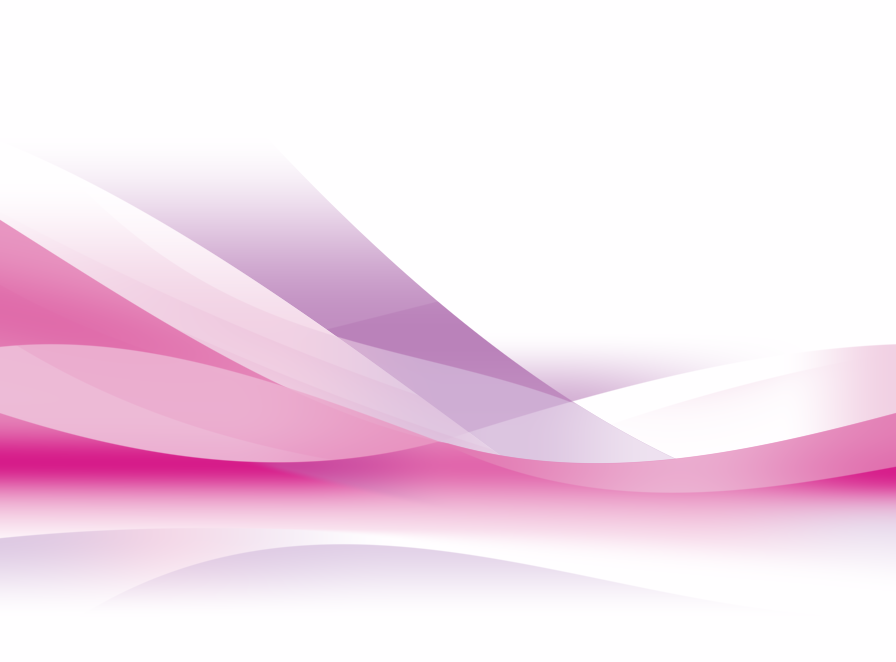
Reproduce this background procedurally as a Shadertoy shader.

```glsl
const vec3 WHITE = vec3(1.0, 0.995, 1.0);
const vec3 PURPLE = vec3(0.73, 0.51, 0.73);
const vec3 LAVENDER = vec3(0.84, 0.75, 0.87);
const vec3 BLUSH = vec3(0.94, 0.80, 0.88);
const vec3 PINK = vec3(0.91, 0.59, 0.76);
const vec3 ROSE = vec3(0.87, 0.39, 0.65);
const vec3 MAGENTA = vec3(0.84, 0.11, 0.54);

// Cubic through four evenly spaced heights, for t from 0 to 1
float cubic(float t, vec4 h) {
    float s = 3.0 * t;
    float d1 = h.y - h.x;
    float d2 = h.z - 2.0 * h.y + h.x;
    float d3 = h.w - 3.0 * h.z + 3.0 * h.y - h.x;
    return h.x + s * (d1 + (s - 1.0) * (0.5 * d2 + (s - 2.0) * d3 / 6.0));
}

float span(float x, float start, float end, vec4 h) {
    return cubic((x - start) / (end - start), h);
}

// Two cubics joined at the centre
float wave(float x, vec4 left, vec4 right) {
    return x < 0.5 ? cubic(2.0 * x, left) : cubic(2.0 * x - 1.0, right);
}

float below(float depth, float edge, float softness) {
    return smoothstep(-softness, softness, depth - edge);
}

float bump(float value, float centre, float width) {
    float d = (value - centre) / width;
    return exp(-d * d);
}

// Violet sheet with a pale veil folded across it
vec3 paintSheets(vec3 color, float x, float y, float sweep, float px) {
    float outer = below(y, span(x, 0.3125, 0.768, vec4(0.229, 0.427, 0.586, 0.702)), px);
    float inner = below(y, span(x, 0.065, 0.508, vec4(0.252, 0.362, 0.494, 0.638)), px);
    float veil = below(y, span(x, 0.078, 0.638, vec4(0.265, 0.4515, 0.536, 0.608)), px);
    float seam = below(y, 0.489 - 0.34 * (x - 0.39), px);

    float density = smoothstep(0.20, 0.50, y) * (1.0 - 0.3 * smoothstep(0.52, 0.66, y));
    density *= mix(0.9, 1.0, seam);
    color = mix(color, PURPLE, outer * (1.0 - inner) * density);

    float pale = smoothstep(0.27, 0.52, y);
    color = mix(color, mix(WHITE, BLUSH, 0.7), outer * inner * pale);
    color = mix(color, mix(BLUSH, LAVENDER, smoothstep(0.3, 0.5, x)),
                veil * outer * 0.65 * pale);

    // Faint inner folds
    for (int i = 0; i < 3; i++) {
        float k = float(i);
        float fold = 0.32 + 0.045 * k + 0.72 * x - 0.27 * x * x;
        float fade = exp(-max(y - fold, 0.0) * 22.0);
        color = mix(color, mix(PINK, PURPLE, x), 0.13 * below(y, fold, px) * fade * outer * inner * pale);
    }
    float light = below(y, sweep, px) * smoothstep(0.48, 0.55, x);
    return mix(color, WHITE, outer * light * mix(0.2, 0.6, smoothstep(0.58, 0.73, x)));
}

// Bright gap under the right sweep
vec3 paintRightGlow(vec3 color, float x, float y, float sweep, float px) {
    float under = below(y, sweep, px);
    float haze = smoothstep(0.50, 0.62, y) * (1.0 - smoothstep(0.62, 0.92, x));
    color = mix(color, PURPLE, 0.65 * haze * (1.0 - under));
    color = mix(color, BLUSH, under * smoothstep(0.87, 1.0, x) * 0.9);
    float ribbon = 0.62 - 0.42 * (x - 0.73) + 0.35 * (x - 0.73) * (x - 0.73);
    float wisp = below(y, ribbon, px) * exp(-max(y - ribbon, 0.0) * 35.0);
    return mix(color, BLUSH, 0.3 * wisp * under * bump(x, 0.82, 0.10));
}

// Pink body whose magenta core fades into white
vec3 pinkBody(float x, float y, float px) {
    float upper = bump(y, 0.47 + 0.3 * x, 0.07) * (1.0 - smoothstep(0.05, 0.5, x));
    vec3 color = mix(PINK, ROSE, 0.8 * upper);
    float fold = cubic(2.0 * x, vec4(0.43, 0.53, 0.60, 0.68));
    color = mix(color, ROSE, 0.2 * below(y, fold, px) * (1.0 - smoothstep(0.1, 0.45, x)));
    float strength = 1.0 - 0.6 * smoothstep(0.32, 0.5, x) * (1.0 - smoothstep(0.78, 1.0, x));
    color = mix(color, MAGENTA, strength * bump(y, 0.698 + 0.015 * x, 0.045));
    color = mix(color, LAVENDER, smoothstep(0.75, 1.0, x) * smoothstep(0.73, 0.81, y));
    return mix(color, WHITE, smoothstep(0.70, 0.84 + 0.065 * x * x, y));
}

// Lavender reflections along the bottom
vec3 paintReflections(vec3 color, float x, float y, float px) {
    float fade = 1.0 - smoothstep(0.81, 0.935, y);
    float rim = below(y, cubic(x, vec4(0.813, 0.800, 0.835, 0.89)), px + 0.04 * smoothstep(0.3, 0.8, x));
    vec3 tint = mix(LAVENDER, BLUSH, bump(x, 0.2, 0.12));
    float amount = 0.85 * fade * (1.0 - smoothstep(0.12, 0.45, x));
    color = mix(color, mix(WHITE, tint, amount), rim);
    float arc = below(y, span(x, 0.143, 1.0, vec4(0.891, 0.824, 0.887, 0.931)), px);
    return mix(color, LAVENDER, 0.75 * arc * fade);
}

void mainImage(out vec4 fragColor, in vec2 fragCoord) {
    vec2 uv = fragCoord / iResolution.xy;
    float x = uv.x;
    float y = 1.0 - uv.y; // depth from the top edge
    float px = 0.9 / iResolution.y;

    float sweep = wave(x, vec4(0.624, 0.681, 0.698, 0.663), vec4(0.663, 0.596, 0.545, 0.520));
    float crest = wave(x, vec4(0.332, 0.473, 0.594, 0.670), vec4(0.670, 0.700, 0.677, 0.624));
    float ridge = cubic(2.0 * x, vec4(0.524, 0.533, 0.591, 0.672));
    float trough = span(x, 0.495, 1.0, vec4(0.670, 0.737, 0.739, 0.705));

    vec3 color = paintRightGlow(WHITE, x, y, sweep, px);
    color = paintSheets(color, x, y, sweep, px);
    float body = below(y, crest, px);
    color = mix(color, pinkBody(x, y, px), body);

    // Dusky wedge under the left sweep
    float wedge = below(y, sweep, px) * (1.0 - below(y, 0.698 + 0.31 * (x - 0.273), 0.006));
    color = mix(color, PURPLE, 0.4 * wedge * body * smoothstep(0.26, 0.32, x) * (1.0 - smoothstep(0.36, 0.52, x)));

    // Translucent front ribbons
    float leftRibbon = below(y, ridge, px) * (1.0 - below(y, sweep, px)) * step(x, 0.5);
    float shine = below(y, cubic(2.0 * x, vec4(0.506, 0.62, 0.685, 0.72)), px);
    vec3 leftTint = mix(mix(PINK, BLUSH, 0.55 + 0.25 * shine), PINK, smoothstep(0.25, 0.5, x));
    color = mix(color, leftTint, 0.88 * leftRibbon);
    float rightRibbon = body * (1.0 - below(y, trough, px));
    vec3 rightTint = mix(ROSE, BLUSH, 0.65 * bump(x, 0.76, 0.17) + 0.15);
    color = mix(color, rightTint, 0.85 * rightRibbon);

    color = paintReflections(color, x, y, px);
    fragColor = vec4(color, 1.0);
}
```
